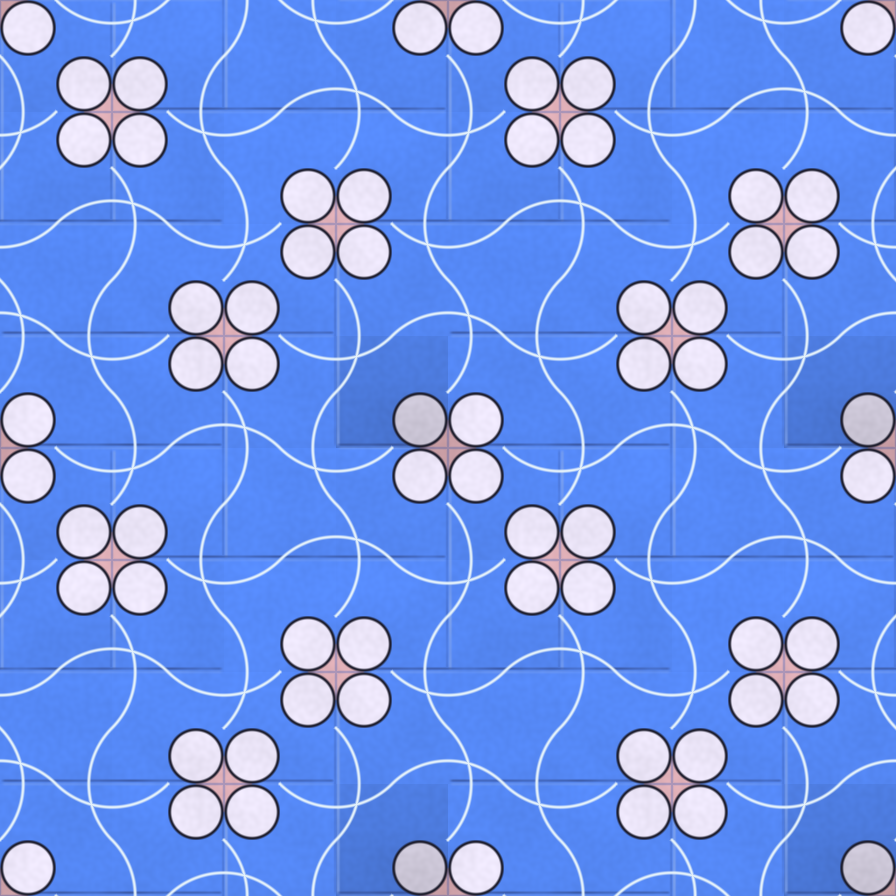
A three.js fragment shader for this pattern:

```glsl
// Four-petal blossoms on worn blue tiles, joined by wavy white strands.
// A 4 x 4 cell block holds one blossom per row and column; strands are chains
// of quarter arcs, tile joints are offset dark and light lines.
varying vec2 vUv;

const float REPEATS = 2.0;          // blocks across and up
const float CELLS = 4.0;            // cells per block side
const float SOFT = 0.012;           // edge softness, in cells
const float ARC_RADIUS = 0.70711;   // quarter arc spanning one cell
const float STRAND_HALF = 0.0125;
const float PETAL_OFFSET = 0.25;
const float PETAL_RADIUS = 0.247;
const float RIM_WIDTH = 0.024;
const float SHADE = 0.86;           // tone of the one darker tile
const float GRAIN = 0.035;

const vec3 BLUE = vec3(0.335, 0.535, 0.965);
const vec3 JOINT_DARK = vec3(0.21, 0.31, 0.58);
const vec3 JOINT_LIGHT = vec3(0.52, 0.65, 0.92);
const vec3 STRAND = vec3(0.90, 0.95, 0.98);
const vec3 PETAL = vec3(0.925, 0.90, 0.975);
const vec3 RIM = vec3(0.11, 0.11, 0.17);
const vec3 HEART = vec3(0.88, 0.69, 0.72);
const vec3 HEART_CROSS = vec3(0.46, 0.48, 0.72);

// Layout per row or column of the block
const vec4 BLOSSOM_X = vec4(0.0, 2.0, 3.0, 1.0);
const vec4 BLOSSOM_Y = vec4(0.0, 3.0, 1.0, 2.0);
const vec4 ROW_JOINT_START = vec4(3.0, 0.0, 3.0, 1.0);
const vec4 COLUMN_JOINT_START = vec4(2.0, 2.0, 3.0, 0.0);
const float ROW_JOINT_LENGTH = 3.0;
const float COLUMN_JOINT_LENGTH = 2.0;

float pick(vec4 table, float i) {
  return dot(table, step(abs(vec4(0.0, 1.0, 2.0, 3.0) - mod(i, CELLS)), vec4(0.5)));
}

float fill(float d) { return 1.0 - smoothstep(-SOFT, SOFT, d); }

float line(float x, float halfWidth) { return fill(abs(x) - halfWidth); }

float hash(vec2 c) { return fract(sin(dot(c, vec2(127.1, 311.7))) * 43758.55); }

float corner(vec2 c, vec2 f, vec2 o, float period) {
  float a = 6.28319 * hash(mod(c + o, period));
  return dot(vec2(cos(a), sin(a)), f - o);
}

// Gradient noise wrapping after a whole number of cells
float noise(vec2 p, float period) {
  vec2 c = floor(p), f = fract(p);
  vec2 u = f * f * f * (f * (f * 6.0 - 15.0) + 10.0);
  return mix(
    mix(corner(c, f, vec2(0.0), period), corner(c, f, vec2(1.0, 0.0), period), u.x),
    mix(corner(c, f, vec2(0.0, 1.0), period), corner(c, f, vec2(1.0), period), u.x), u.y);
}

// Distance to a strand running along q.x; it breaks at its blossom (steps = 0)
float strand(vec2 q, float steps, float bulge) {
  if (steps < 0.5) return length(vec2(abs(q.x) - 0.5, q.y));
  float side = bulge * (1.0 - 2.0 * mod(steps, 2.0));
  return abs(length(vec2(q.x, q.y + 0.5 * side)) - ARC_RADIUS);
}

// Coverage of a joint between its two ends
float run(float along, float start, float span) {
  float t = mod(along - start, CELLS);
  return smoothstep(0.0, 0.05, t) * (1.0 - smoothstep(span - 0.05, span, t));
}

void main() {
  vec2 p = vUv * REPEATS * CELLS;
  vec2 node = floor(p + 0.5);
  vec2 q = p - node;
  vec2 steps = mod(node - vec2(pick(BLOSSOM_X, node.y), pick(BLOSSOM_Y, node.x)), CELLS);

  // Tile faces: slight tone per tile, mottling and grain
  vec2 tile = mod(floor(p), CELLS);
  float shaded = step(2.5, tile.x) * step(tile.y, 0.5);
  float mottle = 0.04 * noise(p * 2.0, CELLS * 2.0) + GRAIN * noise(p * 16.0, CELLS * 16.0);
  float tone = mix(1.0, SHADE + 0.06 * fract(p.y), shaded) + mottle;
  float tileTone = 0.025 * (hash(tile) - 0.5) + 0.03 * (fract(p.y) - 0.5);
  vec3 color = BLUE * (tone + tileTone);

  // Joints
  float row = run(p.x, pick(ROW_JOINT_START, node.y), ROW_JOINT_LENGTH);
  float column = run(p.y, pick(COLUMN_JOINT_START, node.x), COLUMN_JOINT_LENGTH);
  float wear = 0.6 + 0.5 * noise(p * 3.0, CELLS * 3.0);
  color = mix(color, JOINT_LIGHT, wear * max(0.5 * row * line(q.y, 0.012),
                                             column * line(q.x - 0.02, 0.013)));
  color = mix(color, JOINT_DARK, wear * max(row * line(q.y - 0.03, 0.010),
                                            0.5 * column * line(q.x + 0.008, 0.008)));

  // Strands along the rows and columns
  float d = min(strand(q, steps.x, 1.0), strand(q.yx, steps.y, -1.0));
  color = mix(color, STRAND, fill(d - STRAND_HALF));

  // Blossom: heart, then rimmed petals
  if (steps.x < 0.5) {
    vec2 a = abs(q);
    float dulled = mix(1.0, 0.9, step(mod(node.x, CELLS), 0.5));
    vec3 heart = mix(HEART, HEART_CROSS, 0.7 * line(min(a.x, a.y), 0.008)) * (dulled + mottle);
    color = mix(color, heart, fill(max(a.x, a.y) - PETAL_OFFSET));
    float petal = length(a - PETAL_OFFSET) - PETAL_RADIUS;
    color = mix(color, RIM, fill(petal));
    color = mix(color, PETAL * tone, fill(petal + RIM_WIDTH));
  }
  gl_FragColor = vec4(color, 1.0);
}
```
